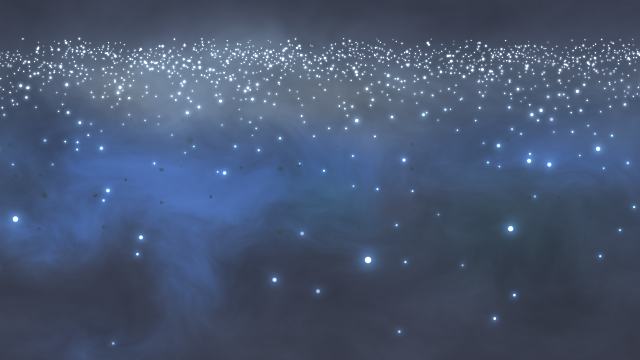
Reproduce this background procedurally as a Shadertoy shader.

```glsl
// A receding field of white-blue stars below a hazy horizon, over slate and blue nebula clouds.

const vec3 SLATE = vec3(0.225, 0.242, 0.305);
const vec3 STEEL = vec3(0.255, 0.325, 0.445);
const vec3 BLUE = vec3(0.270, 0.395, 0.640);
const vec3 TEAL = vec3(0.240, 0.370, 0.460);
const vec3 MOSS = vec3(0.235, 0.320, 0.375);
const vec3 HAZE = vec3(0.405, 0.475, 0.565);
const vec3 TAN = vec3(0.430, 0.430, 0.430);
const vec3 OLIVE = vec3(0.200, 0.280, 0.220);
const vec3 STAR_CORE = vec3(0.97, 0.99, 1.00);
const vec3 HALO_FAR = vec3(0.68, 0.79, 0.90);
const vec3 HALO_NEAR = vec3(0.26, 0.58, 1.00);

const float HORIZON = 0.902;
const float STAR_DENSITY = 6.8;      // stars per area at unit depth
const float DENSITY_CAP = 0.00058;   // limits crowding at the horizon
const float FIRST_BAND = 0.008;
const float BAND_RATIO = 1.6;
const int BANDS = 10;
const float SPECK_CELL = 0.080;

vec3 hash3(vec2 p) {
    vec3 q = fract(p.xyx * vec3(0.1031, 0.1030, 0.0973));
    q += dot(q, q.yxz + 33.33);
    return fract((q.xxy + q.yzz) * q.zyx);
}

// Soft elliptical patch
float patchAt(vec2 p, vec2 center, vec2 radius) {
    vec2 q = (p - center) / radius;
    return exp(-dot(q, q));
}

// Layered sines, each octave turned and lightly warped
float wisps(vec2 p) {
    float sum = 0.0, amp = 0.60;
    for (int i = 0; i < 7; i++) {
        p = mat2(-0.60, 0.80, -0.80, -0.60) * p * 1.72 + 2.3;
        p += 0.38 * sin(p.yx * 1.23 + 1.7 * float(i));
        sum += amp * sin(p.x) * cos(p.y);
        amp *= 0.66;
    }
    return sum;
}

vec3 clouds(vec2 p) {
    float broad = wisps(p * vec2(1.6, 2.4) + 3.0);
    float fine = wisps(p * vec2(4.2, 6.0) + 11.0);
    vec2 w = p + 0.04 * vec2(broad + 0.5 * fine, 0.7 * fine);

    // Slate ground with a steel middle
    float middle = exp(-pow((w.y - 0.56) / 0.27, 2.0));
    vec3 col = mix(SLATE, STEEL, clamp(middle * (0.95 + 0.4 * broad), 0.0, 1.0));

    // Pale haze under the horizon, warmer in places
    float haze = 0.45 * exp(-pow((w.y - 0.80) / 0.09, 2.0))
        + 0.70 * patchAt(w, vec2(0.72, 0.73), vec2(0.52, 0.14))
        + 0.45 * patchAt(w, vec2(0.86, 0.90), vec2(0.24, 0.07))
        + 0.45 * patchAt(w, vec2(1.05, 0.62), vec2(0.17, 0.11));
    col = mix(col, HAZE, clamp(haze * (0.92 + 0.6 * broad), 0.0, 0.95));
    float warm = patchAt(w, vec2(0.35, 0.73), vec2(0.11, 0.09))
        + patchAt(w, vec2(0.93, 0.71), vec2(0.17, 0.08));
    col = mix(col, TAN, 0.35 * warm);

    // Blue clouds
    float blue = 0.60 * patchAt(w, vec2(0.23, 0.57), vec2(0.22, 0.10))
        + 0.80 * patchAt(w, vec2(0.62, 0.49), vec2(0.38, 0.13))
        + 0.55 * patchAt(w, vec2(0.92, 0.52), vec2(0.18, 0.12))
        + 0.70 * patchAt(w, vec2(1.48, 0.56), vec2(0.30, 0.07))
        + 0.70 * patchAt(w, vec2(0.20, 0.37), vec2(0.19, 0.09))
        + 0.55 * patchAt(w, vec2(0.54, 0.25), vec2(0.16, 0.12))
        + 0.30 * patchAt(w, vec2(0.30, 0.05), vec2(0.20, 0.07));
    col = mix(col, BLUE, clamp(blue * (0.92 + 0.6 * fine), 0.0, 0.92));

    // Teal and moss veils, dark gaps
    col = mix(col, TEAL, 0.60 * patchAt(w, vec2(0.92, 0.45), vec2(0.15, 0.09)));
    col = mix(col, MOSS, 0.60 * patchAt(w, vec2(1.38, 0.36), vec2(0.30, 0.16)));
    float gap = patchAt(w, vec2(1.14, 0.45), vec2(0.10, 0.12))
        + patchAt(w, vec2(0.38, 0.22), vec2(0.10, 0.13))
        + 0.7 * patchAt(w, vec2(0.95, 0.20), vec2(0.22, 0.10));
    col = mix(col, SLATE, 0.70 * clamp(gap, 0.0, 1.0));
    return col * (1.0 + 0.08 * broad + 0.10 * fine);
}

// Sparse olive specks in the middle clouds
float specks(vec2 p) {
    vec2 cell = floor(p / SPECK_CELL);
    vec3 h = hash3(cell + 71.0);
    vec2 center = (cell + 0.25 + 0.5 * h.xy) * SPECK_CELL;
    float radius = mix(0.005, 0.015, h.x * h.y);
    float ragged = length(p - center) + 0.005 * wisps(p * 30.0);
    float zone = exp(-pow((center.y - 0.46) / 0.15, 2.0));
    return zone * step(0.55, h.z) * (1.0 - smoothstep(0.1 * radius, radius, ragged));
}

// Each depth band holds a jittered grid; density falls with the cube of depth
vec3 stars(vec2 p, float pixel) {
    vec3 light = vec3(0.0);
    float near = FIRST_BAND;
    for (int band = 0; band < BANDS; band++) {
        float size = sqrt((near * near * near + DENSITY_CAP) / STAR_DENSITY);
        vec2 home = floor(p / size);
        for (int k = 0; k < 9; k++) {
            vec2 cell = home + vec2(k % 3 - 1, k / 3 - 1);
            vec3 h = hash3(cell + 37.0 * float(band) + 5.0);
            vec3 g = hash3(cell.yx + 19.0 * float(band) + 131.0);
            vec2 center = (cell + h.xy) * size;
            float depth = HORIZON - center.y;
            if (depth < near || depth >= near * BAND_RATIO) continue;
            float chance = size * size * STAR_DENSITY / (depth * depth * depth + DENSITY_CAP);
            float clumps = 0.85 + 0.35 * sin(center.x * 17.0 + 4.0 * sin(center.y * 23.0));
            if (h.z > chance * clumps * smoothstep(0.0, 0.06, depth)) continue;

            float radius = (0.0011 + 0.0050 * depth) * (0.6 + 1.4 * pow(g.x, 5.0));
            float dist = length(p - center);
            float core = 1.0 - smoothstep(radius - pixel, radius + pixel, dist);
            float window = max(0.0, 1.0 - dist * dist / (size * size));
            float halo = 0.85 * exp(-dist / (radius * 2.0)) * window * window;
            vec3 tint = mix(HALO_FAR, HALO_NEAR, smoothstep(0.06, 0.40, depth));
            light += (STAR_CORE * core + tint * halo) * mix(0.35, 1.0, g.y);
        }
        near *= BAND_RATIO;
    }
    return light;
}

void mainImage(out vec4 fragColor, in vec2 fragCoord) {
    vec2 p = fragCoord / iResolution.y;
    vec3 col = mix(clouds(p), OLIVE, 0.65 * specks(p));
    col += stars(p, 0.9 / iResolution.y) * (1.0 - 0.5 * col);
    fragColor = vec4(clamp(col, 0.0, 1.0), 1.0);
}
```
